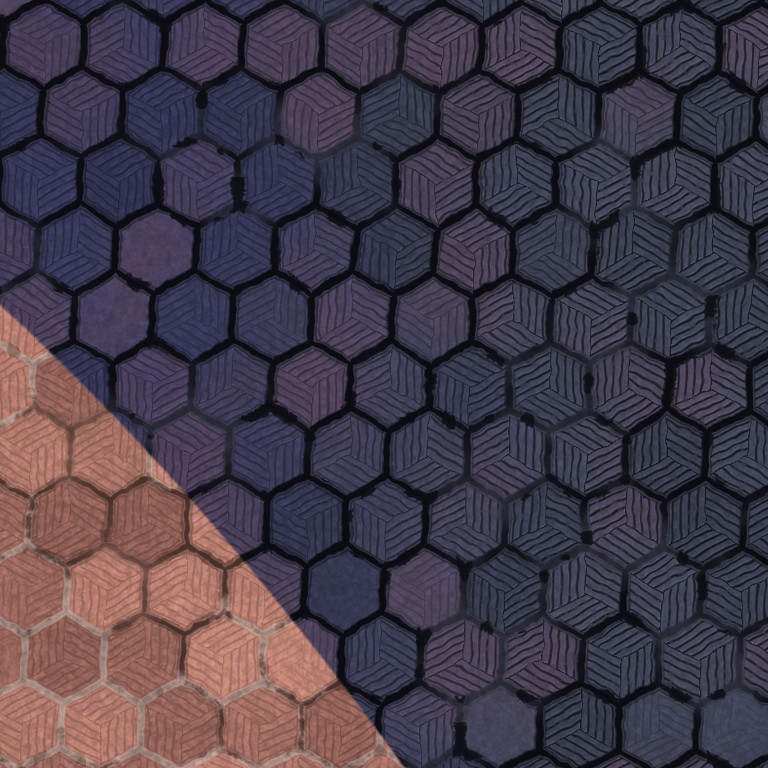
Reproduce this texture procedurally as a Shadertoy shader.

```glsl
float hash(vec2 p) {
    vec3 h = fract(vec3(p.xyx) * 0.1031);
    h += dot(h, h.yzx + 33.33);
    return fract((h.x + h.y) * h.z);
}

float noise(vec2 p) {
    vec2 i = floor(p), f = fract(p);
    f = f * f * (3.0 - 2.0 * f);
    return mix(mix(hash(i), hash(i + vec2(1, 0)), f.x),
               mix(hash(i + vec2(0, 1)), hash(i + vec2(1, 1)), f.x), f.y);
}

float fbm(vec2 p) {
    float sum = 0.0, amp = 0.5;
    for (int i = 0; i < 4; i++) {
        sum += amp * noise(p);
        p = mat2(1.6, 1.2, -1.2, 1.6) * p + 7.3;
        amp *= 0.5;
    }
    return sum / 0.9375;
}

mat2 rotation(float a) {
    return mat2(cos(a), sin(a), -sin(a), cos(a));
}

// Offset from the nearest centre of a pointy-topped hexagon of width 1
vec2 hexOffset(vec2 p) {
    vec2 s = vec2(1.0, 1.7320508);
    vec2 a = mod(p + 0.5 * s, s) - 0.5 * s;
    vec2 b = mod(p, s) - 0.5 * s;
    return dot(a, a) < dot(b, b) ? a : b;
}

// Ribs in three rhombi, each parallel to one of the spokes
float ribs(vec2 g, vec2 id, float blur) {
    if (hash(id + 3.7) < 0.5) g.x = -g.x;
    float start = radians(30.0 + 60.0 * floor(6.0 * hash(id + 9.1)));
    g = rotation(-start) * g;
    float third = radians(120.0);
    float sector = floor(atan(g.y, g.x) / third);
    g = rotation(-sector * third) * g;
    float line = abs(fract(g.y / 0.1 + 0.5) - 0.5) * 0.1;
    return 1.0 - smoothstep(0.007 - blur * 0.5, 0.016 + blur, line);
}

void mainImage(out vec4 fragColor, in vec2 fragCoord) {
    vec2 uv = fragCoord / iResolution.y;
    float blur = 8.0 / iResolution.y;

    // Slightly sheared paving grid with uneven edges
    vec2 q = uv - vec2(0.466, 0.762);
    q = vec2(q.x - 0.032 * q.y, q.y + 0.006 * q.x) / vec2(0.1036, 0.1022);
    q += 0.05 * (vec2(noise(q * 1.7), noise(q * 1.7 + 40.0)) - 0.5);
    q += 0.035 * (vec2(noise(q * 8.0), noise(q * 8.0 + 20.0)) - 0.5);
    vec2 g = hexOffset(q);
    vec2 id = round((q - g) * vec2(2.0, 1.1547));

    // Distance to the border and the outward direction of the nearest side
    vec2 p = abs(g);
    float slant = dot(p, vec2(0.5, 0.866));
    float edge = 0.5 - max(p.x, slant);
    vec2 side = sign(g) * (p.x > slant ? vec2(1, 0) : vec2(0.5, 0.866));
    float away = dot(side, vec2(0.8, -0.6));

    float grain = fbm(q * 14.0);
    float speck = noise(q * 38.0);
    float cloud = fbm(q * 0.8 + 11.0);
    float tone = hash(id);

    // Curved boundary between sunlight and shade
    float border = 0.603 - 0.91 * uv.x - 0.442 * uv.x * uv.x;
    float sun = 1.0 - smoothstep(-0.004, 0.004, uv.y - border);

    // Tile faces: bluer on the left, greyer on the right, some rosy
    vec3 shade = mix(vec3(0.21, 0.215, 0.345), vec3(0.235, 0.25, 0.32),
                     smoothstep(0.2, 0.75, uv.x + 0.3 * (cloud - 0.5)));
    float rosy = smoothstep(0.45, 0.95, 0.6 * tone + 0.5 * cloud + 0.25 * (0.5 - uv.x));
    shade = mix(shade, vec3(0.30, 0.23, 0.30), 0.65 * rosy);
    vec3 lit = mix(vec3(0.56, 0.36, 0.33), vec3(0.69, 0.48, 0.42),
                   0.5 * tone + 0.5 * cloud);
    vec3 color = mix(shade, lit, sun);
    color *= 0.72 + 0.22 * tone + 0.3 * grain + 0.14 * speck;

    // Pressed ribs, worn smooth on some tiles and deeper to the right
    float wear = smoothstep(0.02, 0.25, hash(id + 5.3));
    float depth = mix(0.34, 0.68, smoothstep(0.35, 0.8, uv.x)) * wear;
    depth *= mix(1.0, 0.55, sun) * smoothstep(0.15, 0.6, grain + 0.2 * speck);
    float inner = smoothstep(0.04, 0.075, edge);
    color *= 1.0 - depth * inner * ribs(g, id, blur);
    color += 0.06 * depth * inner * ribs(g + vec2(0.012, -0.02), id, blur);

    // Dusty mortar lip, whitened in patches by salt in the sun
    float rough = edge + 0.025 * (grain - 0.5);
    float lip = 1.0 - smoothstep(0.035 - blur, 0.05 + blur, rough);
    float salt = smoothstep(0.48, 0.62, fbm(q * 0.9 + 3.0) + 0.12 * (grain - 0.5));
    vec3 mortar = mix(vec3(0.21, 0.23, 0.27),
                      mix(vec3(0.45, 0.33, 0.30), vec3(0.72, 0.67, 0.64), salt), sun);
    color = mix(color, mortar * (0.75 + 0.5 * grain), 0.7 * lip);

    // Grooves: deepest on lower right sides, partly filled in places
    float filled = smoothstep(0.25, 0.48, fbm(q * 0.65 + 27.0));
    float opened = mix(0.35, 1.0, filled) * mix(1.0, 0.85 - 0.65 * salt, sun);
    float width = mix(0.028 + 0.03 * max(away, 0.0), 0.024, sun);
    float groove = 1.0 - smoothstep(width - blur, width + 0.012 + blur, rough);
    float rim = 1.0 - smoothstep(0.004, 0.012 + blur, abs(rough - 0.058));
    vec3 gap = mix(vec3(0.045, 0.045, 0.07), vec3(0.25, 0.16, 0.14), sun);
    color = mix(color, gap, opened * max(groove, 0.45 * rim));

    // Chips broken out along the borders
    float chip = smoothstep(0.74, 0.8, noise(q * 4.0 + 60.0) + 0.15 * (grain - 0.5));
    chip *= 1.0 - smoothstep(0.05, 0.09, edge + 0.04 * (speck - 0.5));
    color = mix(color, gap, 0.85 * chip * (1.0 - 0.6 * sun));

    fragColor = vec4(clamp(color, 0.0, 1.0), 1.0);
}
```
